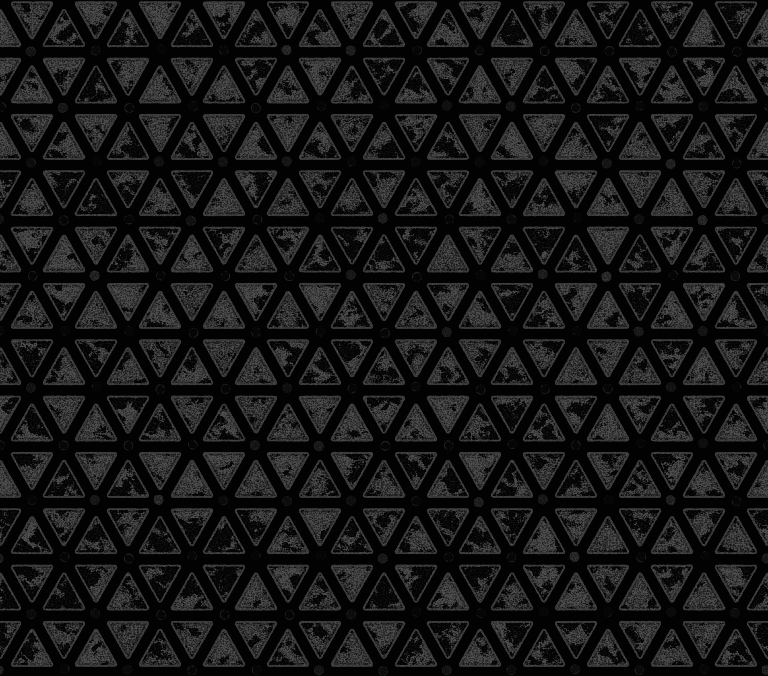
Reproduce this pattern procedurally as a Shadertoy shader.

```glsl
// Worn dark triangle lattice: twelve rows of outlined, mottled tiles with a stud at every joint.

const float TAU = 6.2831853;
const float COUNT = 12.0;      // repeats across and rows down
const float ROW = 0.8660254;   // row height over side length

vec2 hash2(vec2 p) {
    vec3 q = fract(vec3(p.xyx) * vec3(0.1031, 0.1030, 0.0973));
    q += dot(q, q.yzx + 33.33);
    return fract((q.xx + q.yz) * q.zy);
}

// Distance to the nearest scattered point, wrapping over n cells
float cellular(vec2 uv, float n) {
    vec2 p = uv * n, cell = floor(p), f = p - cell;
    float nearest = 2.0;
    for (int j = -1; j <= 1; j++)
        for (int i = -1; i <= 1; i++) {
            vec2 o = vec2(i, j);
            vec2 d = o + hash2(mod(cell + o, n) + n) - f;
            nearest = min(nearest, dot(d, d));
        }
    return sqrt(nearest);
}

// Signed distance to an upright equilateral triangle of half side r
float triangle(vec2 p, float r) {
    float k = sqrt(3.0);
    p = vec2(abs(p.x) - r, p.y + r / k);
    if (p.x + k * p.y > 0.0) p = vec2(p.x - k * p.y, -k * p.x - p.y) * 0.5;
    p.x -= clamp(p.x, -2.0 * r, 0.0);
    return -length(p) * sign(p.y);
}

void mainImage(out vec4 fragColor, in vec2 fragCoord) {
    vec2 uv = fragCoord / iResolution.xy;
    float aa = 0.5 * COUNT / iResolution.x;

    // Noise layers: fine grain, crumbs, warped blotches and broad patches
    float grain = cellular(uv, 396.0) - 0.43;
    float crumbs = cellular(uv, 168.0) - 0.43;
    vec2 warped = uv + 0.004 * sin(TAU * uv.yx * vec2(31.0, 29.0))
                     + 0.002 * sin(TAU * (uv.yx * vec2(53.0, 47.0) + uv * 17.0));
    float blotch = 0.65 * cellular(warped, 34.0) + 0.35 * cellular(warped, 81.0);
    float patches = cellular(warped, 7.0) - 0.43;

    // Find the triangle and flip downward ones upright
    vec2 p = uv * COUNT - vec2(0.0, 0.07);
    float row = floor(p.y);
    float sx = p.x - 0.5 * mod(row, 2.0);
    vec2 f = fract(vec2(sx, p.y));
    bool up = f.y < 1.0 - abs(2.0 * f.x - 1.0);
    float side = up ? 0.5 : step(0.5, f.x);
    vec2 local = vec2(f.x - side, (up ? f.y : 1.0 - f.y) * ROW - ROW / 3.0);
    vec2 id = mod(vec2(2.0 * (floor(sx) + side), row), vec2(2.0 * COUNT, COUNT));
    vec2 rnd = hash2(id + 7.0);

    // Rounded tile with slightly rough edges
    float d = triangle(local, 0.291) - 0.04 + 0.006 * crumbs + 0.008 * grain;
    float tile = 1.0 - smoothstep(-aa, aa, d);
    float inner = 1.0 - smoothstep(-aa, aa, d + 0.029);
    float gap = 1.0 - smoothstep(0.0, 0.025, abs(d + 0.045));

    // Mottled face, with wear that differs from tile to tile and patch to patch
    float bias = 0.28 * (rnd.x - 0.5) + 0.2 * patches;
    float wear = smoothstep(0.0, 0.17, blotch - 0.29 + bias + 0.12 * crumbs + 0.12 * grain);
    float face = mix(0.025, 0.222, wear) + grain * mix(0.12, 0.34, wear);
    face += (0.12 * crumbs + 0.05 * (rnd.y - 0.5) + 0.12 * (blotch - 0.45)) * wear;
    face *= 1.0 - 0.35 * gap;
    float rim = 0.235 + 0.12 * grain;
    float shade = mix(0.006, mix(rim, max(face, 0.008), inner), tile);

    // Faint studs, a little above the joints
    vec2 s = p - vec2(0.0, 0.04);
    float studRow = round(s.y), shift = 0.5 * mod(studRow, 2.0);
    float column = round(s.x - shift);
    vec2 chance = hash2(mod(vec2(column, studRow), COUNT) + 61.0);
    vec2 q = vec2(s.x - shift - column, (s.y - studRow) * ROW) + 0.05 * (chance - 0.5);
    float c = length(q) - 0.078 + 0.015 * crumbs;
    float disc = 1.0 - smoothstep(-aa, aa, c);
    float ring = 1.0 - smoothstep(0.0, 0.01 + aa, abs(c + 0.008));
    float fill = mix(0.02, 0.16, pow(chance.x, 6.0)) * (1.0 + grain);
    float worn = smoothstep(-0.25, 0.35, crumbs + 0.4 * (chance.y - 0.5));
    shade = max(shade, max(fill * disc, ring * 0.13 * worn));

    fragColor = vec4(vec3(clamp(shade, 0.006, 0.3)), 1.0);
}
```
